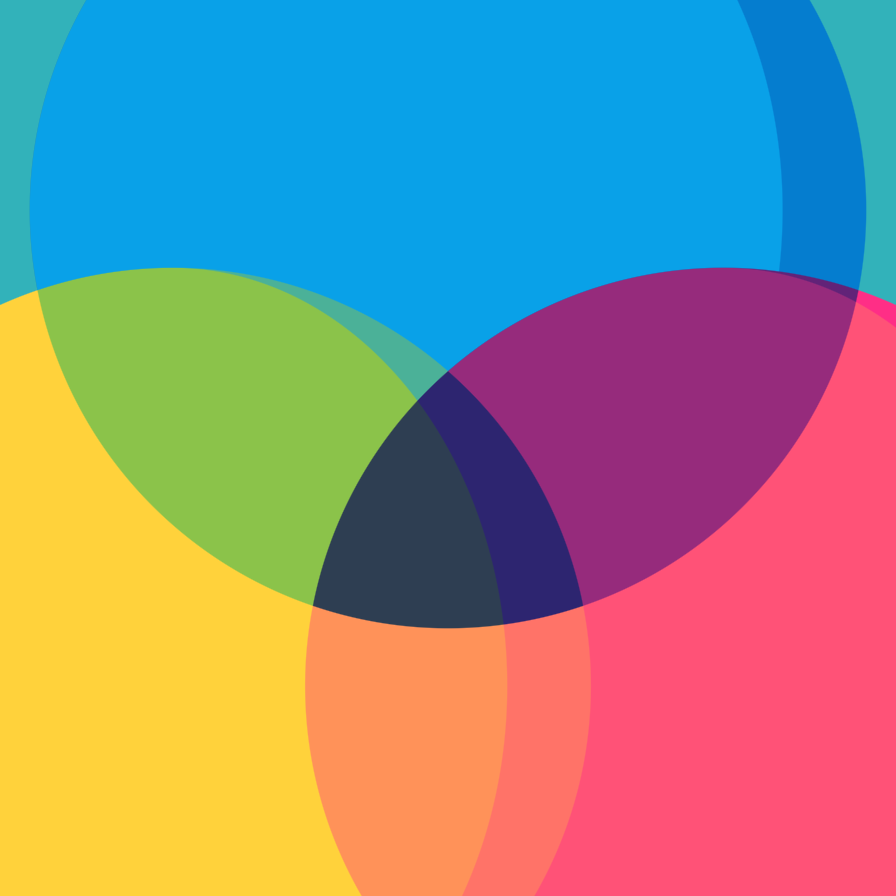
A WebGL 1 fragment shader for this background:

```glsl
precision highp float;
// Three large overlapping discs (blue, yellow, pink) on teal, flat poster style.
// Each disc has a core whose right half is narrowed, leaving a shaded crescent.
// Every overlap has its own tint, chosen by nested mixes of soft disc masks.

uniform vec2 u_resolution;

#define RADIUS 0.4668
#define CORE_SQUEEZE 0.8
#define BLUE_CENTER vec2(0.5, 0.7656)
#define YELLOW_CENTER vec2(0.1927, 0.2344)
#define PINK_CENTER vec2(0.8073, 0.2344)
#define EDGE_PIXELS 1.3

// Coverage of a shape from its signed distance, in canvas units
float coverage(float dist) {
  float edge = EDGE_PIXELS / min(u_resolution.x, u_resolution.y);
  return clamp(0.5 - dist / edge, 0.0, 1.0);
}

float disc(vec2 p, vec2 center) {
  return coverage(length(p - center) - RADIUS);
}

// Disc with its right half squeezed into a half ellipse
float core(vec2 p, vec2 center) {
  vec2 q = p - center;
  float squeeze = q.x > 0.0 ? CORE_SQUEEZE : 1.0;
  q.x /= squeeze;
  float len = max(length(q), 1e-4);
  float slope = length(vec2(q.x / squeeze, q.y)) / len;
  return coverage((len - RADIUS) / max(slope, 1e-4));
}

vec3 rgb(float r, float g, float b) {
  return vec3(r, g, b) / 255.0;
}

void main() {
  float size = min(u_resolution.x, u_resolution.y);
  vec2 p = (gl_FragCoord.xy - 0.5 * u_resolution) / size + 0.5;

  float inBlue = disc(p, BLUE_CENTER);
  float inYellow = disc(p, YELLOW_CENTER);
  float inPink = disc(p, PINK_CENTER);
  float blueCore = core(p, BLUE_CENTER);
  float yellowCore = core(p, YELLOW_CENTER);
  float pinkCore = core(p, PINK_CENTER);

  // Single discs, each from crescent shade to core colour
  vec3 teal = rgb(50.0, 178.0, 186.0);
  vec3 yellow = rgb(255.0, 210.0, 59.0);
  vec3 blue = mix(rgb(5.0, 125.0, 207.0), rgb(9.0, 161.0, 232.0), blueCore);
  vec3 pink = mix(rgb(255.0, 46.0, 134.0), rgb(255.0, 82.0, 119.0), pinkCore);

  // Overlaps
  vec3 green = mix(rgb(75.0, 177.0, 152.0), rgb(139.0, 195.0, 74.0), yellowCore);
  vec3 purple = mix(rgb(98.0, 35.0, 120.0), rgb(150.0, 43.0, 124.0), pinkCore);
  vec3 orange = mix(rgb(255.0, 115.0, 104.0), rgb(255.0, 146.0, 89.0), yellowCore);
  vec3 slate = mix(rgb(45.0, 37.0, 112.0), rgb(46.0, 62.0, 82.0), yellowCore);

  // Choose the tint by membership in each disc
  vec3 outsideBlue = mix(mix(teal, yellow, inYellow), mix(pink, orange, inYellow), inPink);
  vec3 insideBlue = mix(mix(blue, green, inYellow), mix(purple, slate, inYellow), inPink);
  gl_FragColor = vec4(mix(outsideBlue, insideBlue, inBlue), 1.0);
}
```
